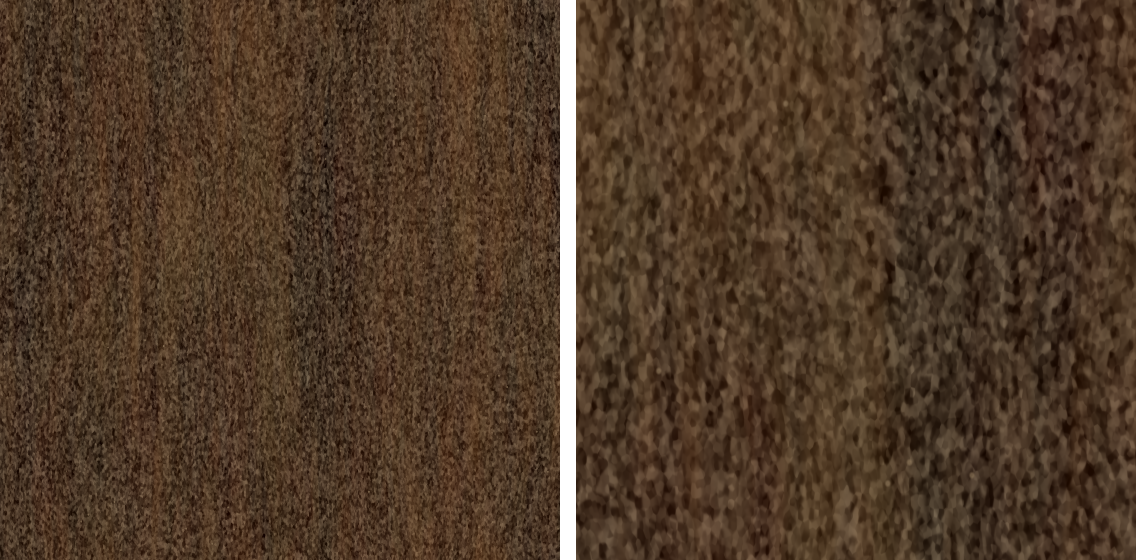
Left, the full canvas; right, a detail of the centre.
Give the GLSL for this texture, as a Shadertoy shader.

```glsl
// Dark brown wood veneer: vertical colour bands under a fine, speckled grain.
#define DARK_WOOD vec3(0.248, 0.182, 0.137)
#define WARM_WOOD vec3(0.364, 0.256, 0.158)
#define RED_TINT vec3(0.016, -0.010, -0.006)
#define GRAIN_TINT vec3(0.290, 0.275, 0.235)
#define FLECK_COLOR vec3(0.58, 0.49, 0.37)
#define BAND_CONTRAST 1.08
#define GRAIN_SCALE vec2(250.0, 140.0)
#define FIBRE_SCALE vec2(370.0, 225.0)
#define STREAK_SCALE vec2(150.0, 15.0)
#define FLECK_SCALE 80.0
#define FLECK_SHARE 0.012

vec3 hash3(vec2 p) {
    vec3 q = fract(p.xyx * vec3(0.1031, 0.1030, 0.0973));
    q += dot(q, q.yxz + 33.33);
    return fract((q.xxy + q.yzz) * q.zyx);
}

// Smooth cellular noise: random cell values blended by distance, centred on 0.
float cells(vec2 p) {
    vec2 cell = floor(p);
    float total = 0.0, weights = 0.0;
    for (int j = -1; j <= 1; j++)
    for (int i = -1; i <= 1; i++) {
        vec2 id = cell + vec2(i, j);
        vec3 h = hash3(id + 200.0);
        vec2 d = id + h.xy - p;
        float w = exp(-7.0 * dot(d, d));
        total += w * h.z;
        weights += w;
    }
    return total / weights - 0.5;
}

// Layered sines bend the fibres slightly sideways.
vec2 bendFibres(vec2 p) {
    p.x += 0.006 * sin(5.0 * p.y + 9.0 * p.x)
         + 0.002 * sin(17.0 * p.y - 21.0 * p.x + 1.3)
         + 0.0008 * sin(53.0 * p.y + 34.0 * p.x);
    return p;
}

// Band brightness, 0 = dark heartwood, 1 = warm wood.
float bandTone(vec2 p) {
    float swell = 0.08 * cos(12.8 * (p.x - 0.29));
    float bands = 0.38 * cells(p * vec2(13.0, 1.6))
                + 0.42 * cells(p * vec2(36.0, 2.8) + 17.0)
                + 0.36 * cells(p * vec2(85.0, 6.0) + 41.0);
    float patches = 0.28 * cells(p * vec2(14.0, 7.0) + 73.0);
    return clamp(0.5 + BAND_CONTRAST * (swell + bands + patches), 0.0, 1.0);
}

// Rare pale pores, one candidate per cell.
float flecks(vec2 p) {
    p *= FLECK_SCALE;
    vec3 h = hash3(floor(p) + 500.0);
    float d = length((fract(p) - mix(vec2(0.25), vec2(0.75), h.xy)) * vec2(1.2, 1.0));
    return step(h.z, FLECK_SHARE) * (1.0 - smoothstep(0.06, 0.22, d));
}

void mainImage(out vec4 fragColor, in vec2 fragCoord) {
    vec2 uv = fragCoord / iResolution.y;
    vec2 p = bendFibres(uv);

    // Broad colour with a faint drift between red and olive
    float tone = bandTone(p);
    float redness = cells(p * vec2(18.0, 4.0) + 120.0) + 0.8 * cells(p * vec2(70.0, 16.0) + 150.0);
    vec3 color = mix(DARK_WOOD, WARM_WOOD, tone) + RED_TINT * redness;

    // Speckled grain and thin upright streaks, stronger in the dark wood
    float grain = 0.68 * cells(p * GRAIN_SCALE)
                + 0.50 * cells(p * FIBRE_SCALE + 60.0)
                + 0.22 * cells(p * STREAK_SCALE + 90.0);
    color += GRAIN_TINT * grain * mix(1.2, 0.85, tone);

    color = mix(color, FLECK_COLOR, 0.6 * flecks(uv));
    fragColor = vec4(clamp(color, 0.0, 1.0), 1.0);
}
```
